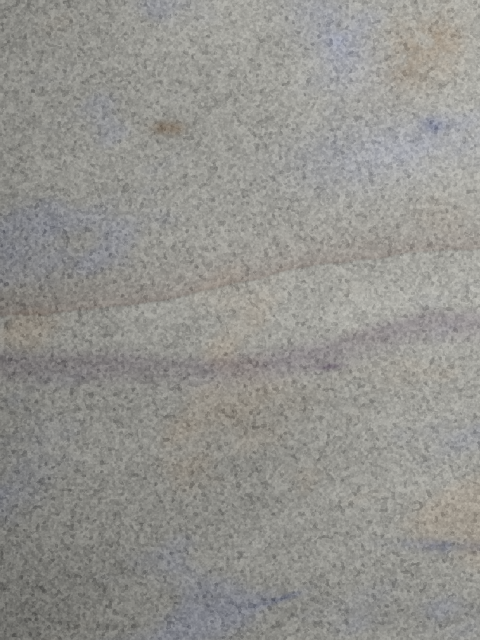
This texture is drawn by a Shadertoy shader. Its source:

```glsl
vec2 hash2(vec2 cell) {
    vec3 h = fract(cell.xyx * vec3(0.1031, 0.1030, 0.0973));
    h += dot(h, h.yzx + 33.33);
    return fract((h.xx + h.yz) * h.zy);
}

// Cellular noise: each cell has one tone, blended softly at its borders
float cellTone(vec2 p, float sharpness) {
    vec2 cell = floor(p);
    float sum = 0.0, weights = 0.0;
    for (int j = -1; j <= 1; j++)
    for (int i = -1; i <= 1; i++) {
        vec2 id = cell + vec2(i, j);
        vec2 d = id + 0.15 + 0.7 * hash2(id) - p;
        float w = exp(-sharpness * dot(d, d));
        sum += w * hash2(id + 57.0).x;
        weights += w;
    }
    return sum / weights;
}

// Layered clouds, centred on zero
float clouds(vec2 p) {
    float sum = 0.0, amp = 0.5;
    for (int i = 0; i < 4; i++) {
        sum += amp * (cellTone(p, 4.0) - 0.5);
        p = mat2(1.7, 0.5, -0.5, 1.7) * p + 11.3;
        amp *= 0.6;
    }
    return sum;
}

float waves(float x) {
    return sin(x * 13.0) + 0.6 * sin(x * 29.0 + 1.3) + 0.3 * sin(x * 71.0 + 4.0);
}

// Soft ragged stain, tilted along the bedding
float smudge(vec2 uv, vec2 centre, vec2 radius, float slope, float ragged) {
    vec2 d = uv - centre;
    d.y -= slope * d.x;
    d /= radius;
    return exp(-dot(d, d)) * clamp(1.0 + 2.5 * ragged, 0.0, 2.0);
}

// Dark pinkish rim above a bedding plane, fading upward
float rim(float height, float depth) {
    return exp(-max(height, 0.0) / depth) * smoothstep(-0.003, 0.003, height);
}

void mainImage(out vec4 fragColor, in vec2 fragCoord) {
    vec2 uv = fragCoord / iResolution.xy;
    vec2 p = fragCoord / iResolution.y;
    vec2 c = uv - 0.5;

    const vec3 stone = vec3(1.0, 0.997, 0.962);
    const vec3 blueTint = vec3(-0.022, -0.012, 0.035);
    const vec3 rustTint = vec3(0.020, -0.004, -0.025);
    const vec3 mauveTint = vec3(0.004, -0.010, 0.012);

    // Bedding directions and broad mottling
    vec2 bed = vec2(p.x, p.y - 0.16 * p.x + 0.006 * waves(p.x * 0.6));
    float mottle = clouds(bed * vec2(4.0, 9.0));
    float streak = clouds(bed * vec2(5.0, 24.0) + 31.0);
    float hue = clouds(bed * vec2(5.0, 8.0) + 73.0);
    float ragged = clouds(p * 38.0);

    // Uneven light over the slab
    float light = 0.598 + 0.13 * c.x + 0.10 * c.y - 0.06 * dot(c, c);
    light += 0.075 * mottle + 0.055 * streak * smoothstep(0.75, 0.35, uv.y);

    // Main seam with a pale layer below it
    float seam = uv.y - 0.505 - 0.107 * smoothstep(0.0, 1.0, uv.x)
               - 0.0022 * waves(uv.x) - 0.004 * ragged;
    float foot = uv.y - 0.445 - 0.07 * smoothstep(0.5, 1.0, uv.x)
               - 0.004 * waves(uv.x * 0.7 + 2.0) - 0.012 * streak;
    float seamRim = rim(seam, 0.032);
    float seamLine = exp(-pow(seam / 0.003, 2.0)) * clamp(0.6 + 2.0 * streak, 0.2, 1.0);
    float paleLayer = smoothstep(0.004, -0.004, seam) * smoothstep(-0.015, 0.03, foot);
    float footShade = smoothstep(0.015, -0.012, foot) * smoothstep(-0.065, -0.012, foot);
    footShade *= clamp(0.75 + 1.6 * mottle, 0.0, 1.3);
    light += 0.022 * paleLayer - 0.040 * seamRim - 0.055 * seamLine - 0.058 * footShade;

    // Local stains
    float rust = smudge(uv, vec2(0.35, 0.80), vec2(0.030, 0.010), 0.0, ragged);
    float ochre = smudge(uv, vec2(0.87, 0.92), vec2(0.09, 0.06), 0.3, ragged);
    float haze = smudge(uv, vec2(0.70, 0.94), vec2(0.09, 0.06), -0.5, ragged * 0.3)
               + smudge(uv, vec2(0.78, 0.76), vec2(0.16, 0.05), 0.1, ragged * 0.3);
    float bruise = smudge(uv, vec2(0.905, 0.805), vec2(0.030, 0.014), 0.0, ragged)
                 + smudge(uv, vec2(0.92, 0.147), vec2(0.10, 0.010), -0.03, ragged)
                 + smudge(uv, vec2(0.58, 0.063), vec2(0.05, 0.006), 0.25, ragged);
    float scar = smudge(uv, vec2(0.685, 0.427), vec2(0.035, 0.005), 0.08, ragged);
    light -= 0.13 * rust + 0.045 * ochre + 0.055 * bruise + 0.10 * scar;

    // Sandy grain with scattered dark specks
    float grain = cellTone(p * 200.0, 7.0) - 0.5;
    float fine = cellTone(p * 370.0 + 19.0, 7.0) - 0.5;
    float speck = smoothstep(0.74, 0.95, cellTone(p * 165.0 + 43.0, 9.0));
    light += 0.105 * grain + 0.065 * fine - 0.075 * speck;

    // Mineral tints
    float blue = haze + 0.9 * bruise + smoothstep(0.08, 0.35, hue);
    float warm = 1.8 * rust + ochre + 0.7 * seamRim + smoothstep(-0.08, -0.35, hue);
    vec3 colour = stone * light + blueTint * blue + rustTint * warm;
    colour += mauveTint * (footShade + scar + 0.5 * seamRim);
    fragColor = vec4(clamp(colour, 0.0, 1.0), 1.0);
}
```
